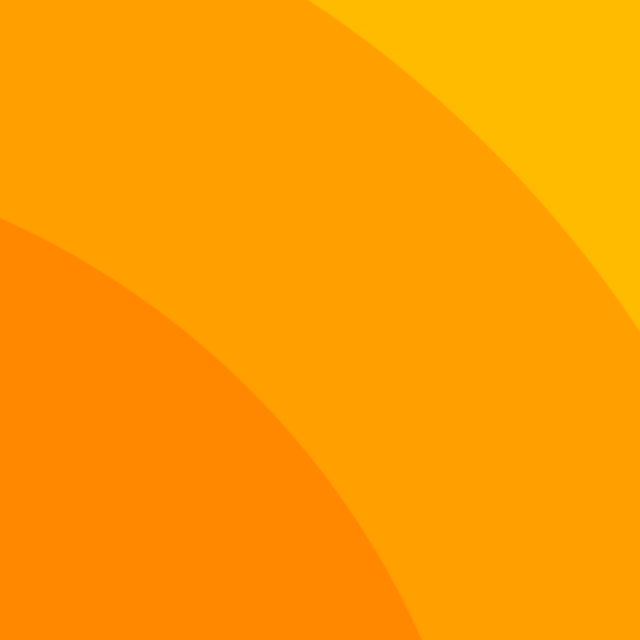
Write a Shadertoy shader that draws this background.

```glsl
// Flat concentric discs in warm oranges, spreading from beyond the lower left corner.

const vec3 DEEP_ORANGE = vec3(1.0, 0.533, 0.0);
const vec3 ORANGE = vec3(1.0, 0.625, 0.0);
const vec3 AMBER = vec3(1.0, 0.733, 0.0);

// Signed distance to a circle, negative inside
float circleDistance(vec2 point, vec2 center, float radius) {
    return length(point - center) - radius;
}

// Coverage of a shape with a softened edge
float coverage(float signedDistance, float softness) {
    return 1.0 - smoothstep(-softness, softness, signedDistance);
}

// Lays a disc over the colour beneath it
vec3 paintDisc(vec3 base, vec3 tint, vec2 point, vec2 center, float radius, float softness) {
    return mix(base, tint, coverage(circleDistance(point, center, radius), softness));
}

void mainImage(out vec4 fragColor, in vec2 fragCoord) {
    vec2 uv = fragCoord / iResolution.xy;
    float softness = max(0.0025, 1.0 / iResolution.y);
    vec2 center = vec2(-0.527);

    // Discs from largest to smallest
    vec3 color = AMBER;
    color = paintDisc(color, ORANGE, uv, center, 1.830, softness);
    color = paintDisc(color, DEEP_ORANGE, uv, center, 1.298, softness);

    fragColor = vec4(color, 1.0);
}
```
